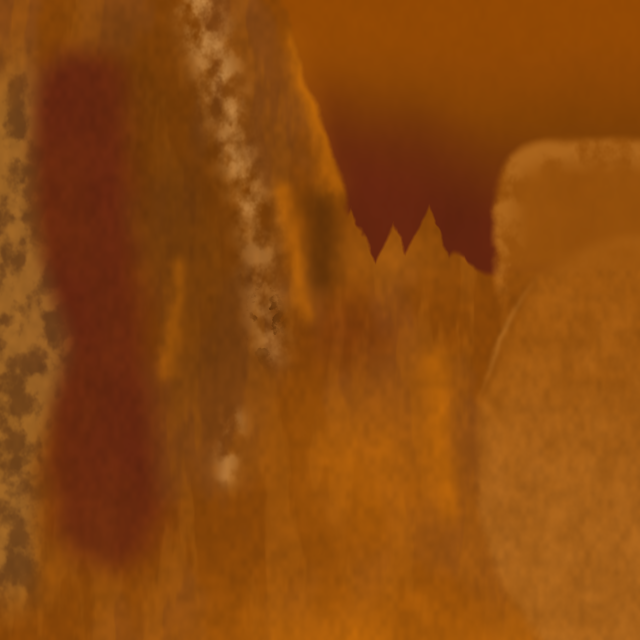
Write a Shadertoy shader that draws this texture.

```glsl
// Weathered amber stone: maroon hollows, pale veins and mottled ochre domes.

const vec3 UMBER  = vec3(0.52, 0.265, 0.03);
const vec3 OCHRE  = vec3(0.61, 0.335, 0.06);
const vec3 MAROON = vec3(0.39, 0.145, 0.06);
const vec3 SIENNA = vec3(0.51, 0.28, 0.10);
const vec3 AMBER  = vec3(0.70, 0.38, 0.04);
const vec3 TAN    = vec3(0.68, 0.41, 0.13);
const vec3 PALE   = vec3(0.73, 0.51, 0.27);
const vec3 SHADOW = vec3(0.35, 0.18, 0.03);
const float WARP = 0.035;        // wander of the large shapes
const float GRAIN = 0.20;        // strength of the fine mottling
const float PEAK_COUNT = 17.0;   // jagged peaks per canvas width

float hash(vec2 cell) {
    uvec2 q = uvec2(ivec2(cell) + 4096) * uvec2(1597u, 3812u);
    uint n = (q.x ^ (q.y + 977u)) * 747796u;
    n = (n ^ (n >> 13)) * 69069u;
    n = (n ^ (n >> 15)) * 83497u;
    return float((n ^ (n >> 16)) & 65535u) / 65535.0;
}

float noise(vec2 p) {
    vec2 i = floor(p), f = fract(p);
    f = f * f * (3.0 - 2.0 * f);
    return mix(mix(hash(i), hash(i + vec2(1, 0)), f.x),
               mix(hash(i + vec2(0, 1)), hash(i + vec2(1, 1)), f.x), f.y);
}

float fbm(vec2 p) {
    float sum = 0.0, amp = 0.533;
    for (int i = 0; i < 4; i++) {
        sum += amp * noise(p);
        p = mat2(1.6, 1.2, -1.2, 1.6) * p + 7.3;
        amp *= 0.5;
    }
    return sum;
}

// Soft elliptical patch
float blob(vec2 p, vec2 centre, vec2 radius) {
    vec2 d = (p - centre) / radius;
    return exp(-dot(d, d));
}

// Soft line from a to b
float strand(vec2 p, vec2 a, vec2 b, float width) {
    vec2 ab = b - a, ap = p - a;
    float t = clamp(dot(ap, ab) / dot(ab, ab), 0.0, 1.0);
    float d = length(ap - ab * t) / width;
    return exp(-d * d);
}

float roundBox(vec2 p, vec2 halfSize, float radius) {
    vec2 q = abs(p) - halfSize + radius;
    return length(max(q, 0.0)) + min(max(q.x, q.y), 0.0) - radius;
}

// Height of the jagged floor below the central hollow
float peaks(float x) {
    float height = 0.0, cell = floor(x * PEAK_COUNT);
    for (float k = -1.0; k <= 1.0; k++) {
        float id = cell + k;
        float tip = (id + 0.3 + 0.4 * hash(vec2(id, 3))) / PEAK_COUNT;
        float top = 0.06 + 0.06 * hash(vec2(id, 8));
        height = max(height, top - 2.2 * abs(x - tip));
    }
    return 0.575 + height * smoothstep(0.76, 0.67, x);
}

void mainImage(out vec4 fragColor, in vec2 fragCoord) {
    vec2 uv = fragCoord / iResolution.xy;
    float cloud = fbm(uv * vec2(11.0, 6.0));
    float streaks = fbm(uv * vec2(30.0, 7.0) + 21.0);
    float mottle = fbm(uv * vec2(36.0, 30.0) + 43.0);
    vec2 p = uv + WARP * (vec2(fbm(uv * 9.0 + 5.0), fbm(uv * 9.0 + 31.0)) - 0.5);
    vec2 edge = uv + 0.4 * (p - uv) + 0.012 * (mottle - 0.5);

    // Ground: umber above, amber towards the bottom
    vec3 col = mix(UMBER, SIENNA, smoothstep(0.4, 0.65, cloud) * 0.7);
    col = mix(col, OCHRE, smoothstep(0.48, 0.65, streaks) * 0.55);
    col = mix(col, SHADOW, 0.65 * blob(p, vec2(0.30, 0.60), vec2(0.15, 0.27)) * (0.4 + cloud));
    col = mix(col, SHADOW, 0.40 * blob(p, vec2(0.20, 0.84), vec2(0.12, 0.14)));
    col = mix(col, AMBER, 0.75 * blob(p, vec2(0.59, 0.26), vec2(0.13, 0.15)));
    col = mix(col, AMBER, 0.9 * blob(p, vec2(0.60, 0.00), vec2(0.32, 0.10)) * (0.45 + cloud));
    col = mix(col, AMBER, 0.8 * strand(p, vec2(0.68, 0.43), vec2(0.70, 0.20), 0.022));
    col = mix(col, MAROON, 0.35 * blob(p, vec2(0.55, 0.48), vec2(0.07, 0.06)));

    // Left maroon band beside an olive tan margin
    float band = strand(p, vec2(0.12, 0.84), vec2(0.13, 0.58), 0.085);
    band = max(band, strand(p, vec2(0.13, 0.58), vec2(0.165, 0.20), 0.095));
    col = mix(col, MAROON, smoothstep(0.12, 0.75, band) * (0.72 + 0.4 * cloud));
    float margin = 0.055 + 0.05 * blob(uv, vec2(0, 0.46), vec2(1, 0.12));
    float olive = smoothstep(0.025, -0.025, edge.x - margin) * smoothstep(0.98, 0.8, uv.y);
    vec3 oliveTan = mix(SIENNA * vec3(0.85, 0.95, 1.1), TAN * vec3(0.88, 0.95, 1.15), smoothstep(0.35, 0.65, mottle));
    col = mix(col, oliveTan, olive * 0.85 * smoothstep(0.0, 0.12, uv.y));

    // Smooth amber field at the upper right
    float ridgeX = 0.46 + 0.31 * (0.94 - edge.y);
    float field = smoothstep(-0.006, 0.008, edge.x - ridgeX) * smoothstep(-0.006, 0.008, edge.y - peaks(edge.x));
    vec3 fieldColor = mix(UMBER * 0.9, UMBER * vec3(1.1, 1.07, 0.7), smoothstep(0.75, 0.98, uv.y + 0.04 * cloud));
    float hollow = smoothstep(0.93, 0.72, p.y + 0.35 * (p.x - 0.52));
    fieldColor = mix(fieldColor, MAROON * (0.92 + 0.22 * cloud), hollow);
    col = mix(col, OCHRE, 0.75 * blob(p, vec2(0.60, 0.60), vec2(0.11, 0.055)));
    col = mix(col, fieldColor, field);

    // Amber ridges and the dark cleft between them
    float ridge = strand(edge, vec2(0.465, 0.94), vec2(0.525, 0.71), 0.022);
    ridge = max(ridge, 0.8 * strand(edge, vec2(0.44, 0.70), vec2(0.478, 0.51), 0.016));
    ridge = max(ridge, 0.5 * strand(edge, vec2(0.28, 0.58), vec2(0.262, 0.42), 0.014));
    col = mix(col, SHADOW, 0.85 * strand(p, vec2(0.50, 0.68), vec2(0.50, 0.57), 0.030));
    col = mix(col, AMBER, ridge * (0.45 + 0.8 * streaks) * (1.0 - 0.8 * field));

    // Pale crumbling vein
    float vein = strand(p, vec2(0.31, 1.02), vec2(0.355, 0.84), 0.034);
    vein = max(vein, 0.85 * strand(p, vec2(0.355, 0.84), vec2(0.39, 0.68), 0.026));
    vein = max(vein, 0.55 * strand(p, vec2(0.39, 0.68), vec2(0.417, 0.46), 0.028));
    vein = max(vein, 0.65 * strand(p, vec2(0.37, 0.34), vec2(0.35, 0.26), 0.020));
    col = mix(col, PALE, vein * smoothstep(0.25, 0.70, mottle));
    float pits = blob(uv, vec2(0.415, 0.50), vec2(0.022, 0.05)) * smoothstep(0.52, 0.66, fbm(uv * 58.0 + 9.0));
    col = mix(col, SHADOW, pits);

    // Right dome with a mottled rim and a lighter inner shell
    float dome = roundBox(edge - vec2(1.02, 0.3), vec2(0.245, 0.485), 0.09);
    float inside = smoothstep(0.008, -0.012, dome) * smoothstep(0.48, 0.60, uv.y);
    col = mix(col, mix(UMBER, OCHRE, 0.5 + 0.7 * (cloud - 0.2)), inside);
    col = mix(col, TAN, inside * smoothstep(-0.06, -0.015, dome) * smoothstep(0.3, 0.7, mottle) * 0.75);
    float shell = length((edge - vec2(1.0, 0.28)) / vec2(0.26, 0.36)) - 1.0;
    vec3 shellColor = mix(OCHRE, TAN, smoothstep(0.55, 0.15, uv.y) * 0.65 + 0.5 * (mottle - 0.4));
    col = mix(col, shellColor, smoothstep(0.02, -0.06, shell) * 0.85);
    float rim = exp(-pow(shell / 0.018, 2.0)) * blob(uv, vec2(0.79, 0.47), vec2(0.06, 0.09));
    col = mix(col, TAN, rim * 0.75);

    // Fine grain, calmer on the smooth field
    float grain = 0.6 * mottle + 0.4 * noise(uv * vec2(110.0, 75.0)) - 0.5;
    col *= 1.0 + GRAIN * grain * (1.0 - 0.75 * field);
    fragColor = vec4(clamp(col, 0.0, 1.0), 1.0);
}
```
